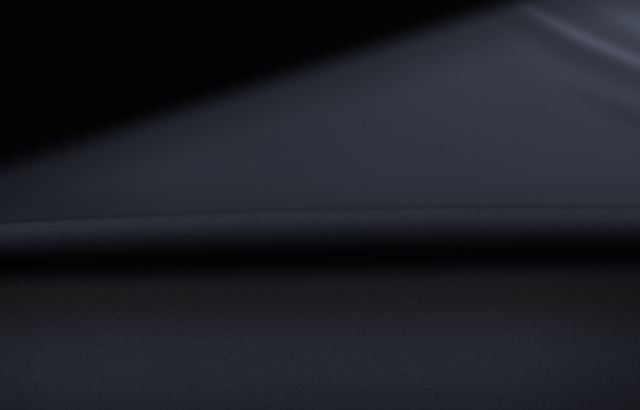
Give the GLSL for this texture, as a Shadertoy shader.

```glsl
float hash(vec2 p) {
    p = fract(p * vec2(0.1031, 0.1137));
    p += dot(p, p.yx + 33.33);
    return fract((p.x + p.y) * p.x * 7.31);
}

float valueNoise(vec2 p) {
    vec2 cell = floor(p);
    vec2 f = fract(p);
    f = f * f * (3.0 - 2.0 * f);
    return mix(mix(hash(cell), hash(cell + vec2(1, 0)), f.x),
               mix(hash(cell + vec2(0, 1)), hash(cell + vec2(1, 1)), f.x), f.y);
}

float softBand(float d, float width) {
    return exp(-d * d / (width * width));
}

// Diagonal threads with uneven grain
float weave(vec2 p) {
    float wobble = valueNoise(p * 45.0);
    float twill = sin(dot(p, vec2(820.0, 1050.0)) + 3.0 * wobble);
    float grain = valueNoise(p * vec2(330.0, 400.0)) - 0.5;
    return 0.3 * twill + grain;
}

// Far cloth, blurred by distance
float farCloth(vec2 uv) {
    float light = 0.178 + 0.025 * uv.x;
    light += 0.035 * smoothstep(0.3, 1.0, uv.x) * smoothstep(0.5, 0.85, uv.y);
    light -= 0.025 * (1.0 - smoothstep(0.0, 0.3, uv.x));
    light -= 0.02 * (1.0 - smoothstep(0.49, 0.58, uv.y));
    light += 0.012 * (valueNoise(uv * vec2(7.0, 5.0) + 4.0) - 0.5);

    // Creases in the upper right corner
    float s = uv.x - 0.8;
    float crease = uv.y - (1.0 - 0.9 * s + 0.75 * s * s);
    float reach = smoothstep(0.76, 0.88, uv.x);
    light += 0.085 * reach * softBand(crease, 0.018);
    light -= 0.03 * reach * softBand(crease + 0.05, 0.04);
    light += 0.025 * reach * softBand(crease + 0.11, 0.05);
    light -= 0.045 * smoothstep(0.82, 1.0, uv.x) * softBand(crease + 0.14, 0.03);
    light += 0.06 * smoothstep(0.9, 1.0, uv.x) * softBand(crease - 0.09, 0.03);

    // Deep shadow behind the diagonal edge
    float edge = 0.6 + 0.51 * uv.x - uv.y;
    float lit = 1.0 - smoothstep(-0.05, 0.025, -edge);
    light *= mix(0.72, 1.0, smoothstep(0.0, 0.16, edge));
    return mix(0.012, light, lit);
}

// Rounded fold, its shadow and the cloth in front
float nearCloth(vec2 uv, float ridge) {
    float shadowY = 0.347 + 0.03 * uv.x;
    float roll = (uv.y - shadowY) / (ridge - shadowY);
    float fold = mix(0.01, 0.165, smoothstep(0.08, 0.95, roll));
    fold += 0.015 * softBand(roll - 0.85, 0.2);

    float below = shadowY - uv.y;
    float front = 0.01 + 0.095 * smoothstep(-0.01, 0.065, below);
    front += 0.05 * smoothstep(0.05, 0.23, below);
    front *= 1.0 - 0.2 * smoothstep(0.25, 0.4, below);
    front *= 1.0 - 0.25 * smoothstep(0.3, 0.62, abs(uv.x - 0.45));
    return mix(front, fold, smoothstep(-0.01, 0.015, uv.y - shadowY));
}

void mainImage(out vec4 fragColor, in vec2 fragCoord) {
    vec2 uv = fragCoord / iResolution.xy;
    vec2 p = fragCoord / iResolution.y;
    float ridge = 0.455 + 0.1 * uv.x - 0.06 * uv.x * uv.x;

    float nearMask = 1.0 - smoothstep(-0.004, 0.004, uv.y - ridge);
    float light = mix(farCloth(uv), nearCloth(uv, ridge), nearMask);
    light -= 0.02 * softBand(uv.y - ridge, 0.006);

    // Thread detail is sharpest near the fold
    light *= 1.0 + weave(p) * mix(0.05, 0.17, nearMask);

    // Cool cloth, neutral just in front of the shadow
    float warm = softBand(uv.y - 0.27, 0.07);
    vec3 tint = mix(vec3(0.94, 1.01, 1.18), vec3(1.0, 1.0, 1.06), warm);
    fragColor = vec4(max(light, 0.0) * tint + vec3(0.0, 0.0, 0.006), 1.0);
}
```
